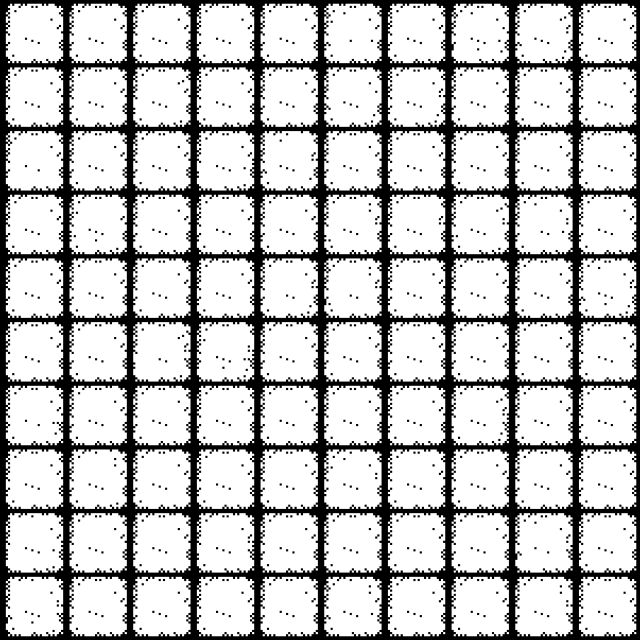
This pattern is drawn by a Shadertoy shader. Its source:

```glsl
const float PERIOD = 0.0995;       // cell size as a share of the canvas
const float TEXELS = 30.0;         // dither texels along one cell
const vec3 PAPER = vec3(1.0);
const vec3 INK = vec3(0.0);

float hash(vec2 p) {
    vec3 q = fract(p.xyx * vec3(0.1031, 0.1030, 0.0973));
    q += dot(q, q.yzx + 33.33);
    return fract((q.x + q.y) * q.z);
}

float same(vec2 a, vec2 b) {
    return step(length(a - b), 0.5);
}

// Loose specks: a descending trio and two single dots
float specks(vec2 local) {
    float ink = max(same(local, vec2(23.0, 8.0)), same(local, vec2(6.0, 4.0)));
    for (int k = 0; k < 3; k++) {
        ink = max(ink, same(local, vec2(11.0, 17.0) + float(k) * vec2(3.0, 1.0)));
    }
    return ink;
}

// Chance of ink beside the lines, densest in the lower left corner
float frayDensity(vec2 gap, vec2 side) {
    float vertical = 0.90 * exp2(-gap.x);
    float horizontal = 1.60 * exp2(-2.0 * gap.y);
    float lowerLeft = step(0.0, side.x) * step(side.y, -0.5);
    float corner = mix(0.40, 0.85, lowerLeft) * exp2(-0.55 * (gap.x + gap.y));
    float density = vertical + horizontal + corner;
    return density * step(0.06, density);
}

// Ink of one texel, with y running downward
float texelInk(vec2 texel) {
    vec2 local = mod(texel, TEXELS);
    vec2 cell = floor(texel / TEXELS);
    vec2 side = mod(texel + 0.5 * TEXELS, TEXELS) - 0.5 * TEXELS;

    // Solid bands: three texels wide upright, two texels lying
    vec2 gap = max(-1.0 - side, side - vec2(1.0, 0.0));
    if (min(gap.x, gap.y) < 0.5) return 1.0;

    // Shared dither, slightly disturbed in a few cells
    float checker = mod(local.x + local.y, 2.0);
    float worn = step(0.75, hash(cell + 71.0));
    float wear = hash(texel + 500.0);
    float threshold = 0.6 * hash(local + 17.0) + 0.4 * checker + 0.03;
    threshold += worn * 0.10 * (wear - 0.5);
    float fray = step(threshold, frayDensity(gap, side));
    float loose = specks(local) * (1.0 - worn * step(0.9, wear));
    return max(fray, loose);
}

// Blend the four nearest texels over one pixel width
float smoothInk(vec2 p, float pixel) {
    vec2 q = p - 0.5;
    vec2 base = floor(q);
    vec2 blend = clamp((fract(q) - 0.5) / min(pixel, 1.0) + 0.5, 0.0, 1.0);
    float upper = mix(texelInk(base), texelInk(base + vec2(1.0, 0.0)), blend.x);
    float lower = mix(texelInk(base + vec2(0.0, 1.0)), texelInk(base + 1.0), blend.x);
    return mix(upper, lower, blend.y);
}

void mainImage(out vec4 fragColor, in vec2 fragCoord) {
    float scale = TEXELS / (PERIOD * iResolution.y);
    vec2 centered = fragCoord - 0.5 * iResolution.xy;
    vec2 p = vec2(centered.x, -centered.y) * scale;
    float ink = smoothInk(p, scale);
    fragColor = vec4(mix(PAPER, INK, ink), 1.0);
}
```
